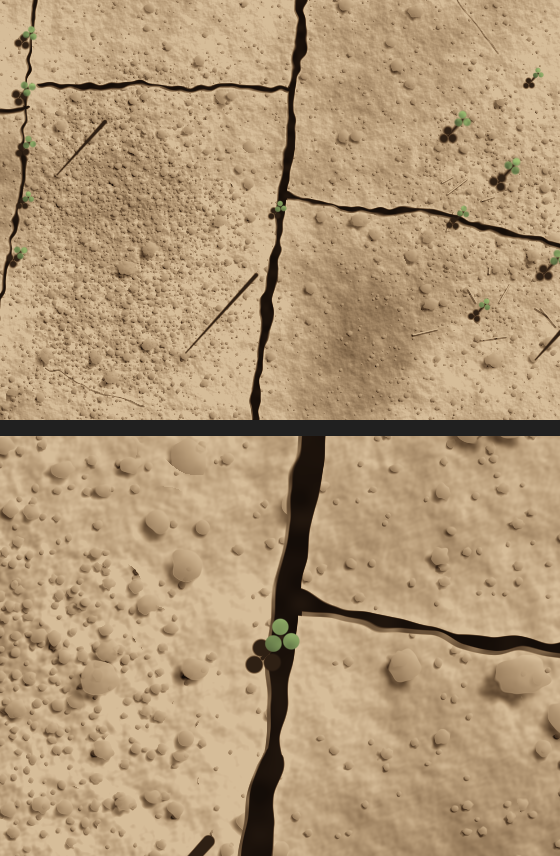
Top: the whole. Bottom: its middle third, enlarged.
Write a Shadertoy shader that draws this texture.

```glsl
// Sunlit dry soil: dark cracks, crumbly clods, tiny sprouts and long shadows.

const vec3 BLACK = vec3(.08, .05, .03);
const vec3 UMBER = vec3(.27, .19, .12);
const vec3 BROWN = vec3(.47, .37, .26);
const vec3 CLAY = vec3(.62, .51, .38);
const vec3 SAND = vec3(.73, .62, .48);
const vec3 PALE = vec3(.84, .74, .60);
const vec3 LEAF = vec3(.50, .60, .36);
const vec2 LIGHT = vec2(.67, .74); // towards the sun
const float BASE_TONE = .765;
const float RELIEF = .85;
const float SHADOW_TONE = .18;

// Crack segments (start, end) and half widths, in canvas heights
const int CRACKS = 10;
const vec4 PATH[CRACKS] = vec4[](
  vec4(.597, -.03, .655, .40), vec4(.655, .40, .72, 1.03),
  vec4(.10, .79, .69, .795), vec4(.67, .525, 1.09, .485),
  vec4(1.09, .485, 1.36, .40), vec4(.085, 1.03, .055, .62),
  vec4(.055, .62, -.005, .20), vec4(-.03, .735, .07, .735),
  vec4(1.065, 1.03, 1.185, .865), vec4(.10, .12, .34, .025));
const float HALF_WIDTH[CRACKS] = float[](
  .0115, .0105, .0062, .0072, .007, .0042, .004, .0055, .0013, .0013);

float hash(vec2 p) {
  vec3 q = fract(vec3(p.xyx) * .1031);
  q += dot(q, q.yzx + 33.33);
  return fract((q.x + q.y) * q.z);
}

float noise(vec2 p) {
  vec2 i = floor(p), f = fract(p);
  f = f * f * (3. - 2. * f);
  return mix(mix(hash(i), hash(i + vec2(1, 0)), f.x),
             mix(hash(i + vec2(0, 1)), hash(i + 1.), f.x), f.y);
}

float fbm(vec2 p) {
  float sum = 0., amp = .533;
  for (int i = 0; i < 4; i++) {
    sum += amp * noise(p);
    p = mat2(1.6, 1.2, -1.2, 1.6) * p + 7.3;
    amp *= .5;
  }
  return sum;
}

// x: distance to the segment, y: position along it
vec2 segment(vec2 p, vec2 a, vec2 b) {
  vec2 pa = p - a, ba = b - a;
  float t = clamp(dot(pa, ba) / dot(ba, ba), 0., 1.);
  return vec2(length(pa - ba * t), t);
}

float crackDistance(vec2 p) {
  vec2 warp = vec2(noise(p * 9.), noise(p * 9. + 40.)) - .5;
  vec2 jag = vec2(noise(p * 42.), noise(p * 42. + 40.)) - .5;
  vec2 q = p + .026 * warp + .011 * jag;
  float vary = .5 + noise(p * 24. + 11.), d = 1.;
  for (int i = 0; i < CRACKS; i++)
    d = min(d, segment(q, PATH[i].xy, PATH[i].zw).x - HALF_WIDTH[i] * vary);
  return d;
}

// One layer of rough pebbles, lit on one side, with thrown shadows
float pebbles(vec2 p, float cells, float density, float tone, float px) {
  vec2 g = p * cells, id = floor(g);
  float rough = .5 * (noise(g * 4.5) - .5);
  for (int k = 0; k < 9; k++) {
    vec2 c = id + vec2(k % 3 - 1, k / 3 - 1);
    if (hash(c + cells) > density) continue;
    vec2 centre = c + .2 + .6 * vec2(hash(c + 17.), hash(c + 59.));
    float r = mix(.15, .40, pow(hash(c + 83.), 2.)), soft = px * cells / r;
    vec2 d = (g - centre) / r;
    d.x *= mix(.75, 1.2, hash(c + 31.));
    float body = 1. - smoothstep(1. - soft, 1. + soft, length(d) + rough);
    float shade = 1. - smoothstep(.5, 1.3, length(d + LIGHT * .75) + rough);
    tone -= .36 * shade * (1. - body);
    tone = mix(tone, .70 + .13 * dot(d, LIGHT) + .1 * rough, body * .85);
  }
  return tone;
}

float leaves(vec2 q, float turn) {
  float d = 1.;
  for (int k = 0; k < 3; k++) {
    float a = turn + 2.1 * float(k);
    d = min(d, length(q - .0095 * vec2(cos(a), sin(a))) - .0075);
  }
  return d;
}

float ramp(float a, float b, float v) { return clamp((v - a) / (b - a), 0., 1.); }

vec3 soilColour(float v) {
  vec3 c = mix(BLACK, UMBER, ramp(.08, .27, v));
  c = mix(c, BROWN, ramp(.27, .47, v));
  c = mix(c, CLAY, ramp(.47, .62, v));
  c = mix(c, SAND, ramp(.62, .73, v));
  return mix(c, PALE, ramp(.73, .84, v));
}

void mainImage(out vec4 fragColor, in vec2 fragCoord) {
  vec2 p = fragCoord / iResolution.y;
  float px = 1. / iResolution.y;

  // Crumbly zones, a stain and fine relief
  float patchy = .9 * (fbm(p * 6.) - .5);
  float clods = 1. - smoothstep(.5, 1.15, length((p - vec2(.30, .36)) / vec2(.36, .45)) + patchy);
  clods = max(clods, .35 - .35 * smoothstep(.1, .4, length(p - vec2(1.2, .48))));
  float stain = 1. - smoothstep(.05, .3, length(p - vec2(.87, .17)) + .3 * patchy);
  float relief = fbm(p * 48.) - fbm((p + LIGHT * .004) * 48.);
  float tone = BASE_TONE + .28 * (fbm(p * 3.5 + 3.) - .5) + .16 * (fbm(p * 22.) - .5);
  tone += RELIEF * relief * (.55 + .6 * clods) - .12 * stain - .03 * clods;
  tone = pebbles(p, 95., mix(.12, .70, clods), tone, px);
  tone = pebbles(p, 52., mix(.08, .55, clods), tone, px);
  tone = pebbles(p, 24., mix(.07, .22, clods), tone, px);

  // Straw bits on the right
  for (int i = 0; i < 12; i++) {
    vec2 s = vec2(i, 5), a = vec2(1.04 + .28 * hash(s), .15 + .45 * hash(s + 20.));
    float turn = 6.28 * hash(s + 40.);
    vec2 b = a + mix(.015, .06, hash(s + 60.)) * vec2(cos(turn), sin(turn));
    tone -= .25 - .25 * smoothstep(.001, .004, segment(p + LIGHT * .004, a, b).x);
    tone = mix(.8, tone, smoothstep(.0005, .0025, segment(p, a, b).x));
  }

  // Cracks: pale lip, lit far wall, dark core
  float d = crackDistance(p), core = crackDistance(p - LIGHT * .0045);
  tone += .07 - .07 * smoothstep(0., .008, d);
  tone = mix(.3 + .3 * noise(p * 90.), tone, smoothstep(-px, px, d));
  tone = mix(.07 + .06 * noise(p * 60.), tone, smoothstep(-px, px, max(d, core)));

  // Long tapering stalk shadows
  for (int k = 0; k < 3; k++) {
    float i = float(k);
    vec2 a = k < 2 ? vec2(.25 + .36 * i, .71 - .365 * i) : vec2(1.335, .21);
    vec2 s = segment(p, a, a - LIGHT * (k < 2 ? .17 + .08 * i : .09));
    float w = mix(.0048, .0012, s.y);
    tone = mix(SHADOW_TONE, tone, smoothstep(w - px, w + px, s.x));
  }

  // Sprouts along the left crack and in the right field
  float green = 0., sheen = 0.;
  for (int i = 0; i < 12; i++) {
    vec2 s = vec2(i, 9);
    bool onLeft = i % 2 == 0;
    vec2 at = onLeft ? vec2(.04 + .05 * hash(s), .92 - .065 * s.x)
                     : vec2(1.06 + .27 * hash(s), .22 + .055 * s.x);
    if (i == 10) at = vec2(.668, .507);
    float turn = 6.28 * hash(s + 30.);
    vec2 q = (p - at) / mix(.75, 1.25, hash(s + 70.));
    vec2 reach = LIGHT * (onLeft ? .026 : .042);
    float shade = min(leaves(q + reach, turn), segment(q, vec2(0), -reach).x - .0018);
    tone = mix(SHADOW_TONE, tone, smoothstep(-px, 2. * px, shade));
    float leaf = 1. - smoothstep(-px, px, leaves(q, turn));
    green = max(green, leaf);
    sheen += 16. * dot(q, LIGHT) * leaf;
  }

  vec3 leafColour = LEAF * (.8 + sheen + .3 * noise(p * 120.));
  fragColor = vec4(mix(soilColour(tone), leafColour, green), 1);
}
```
